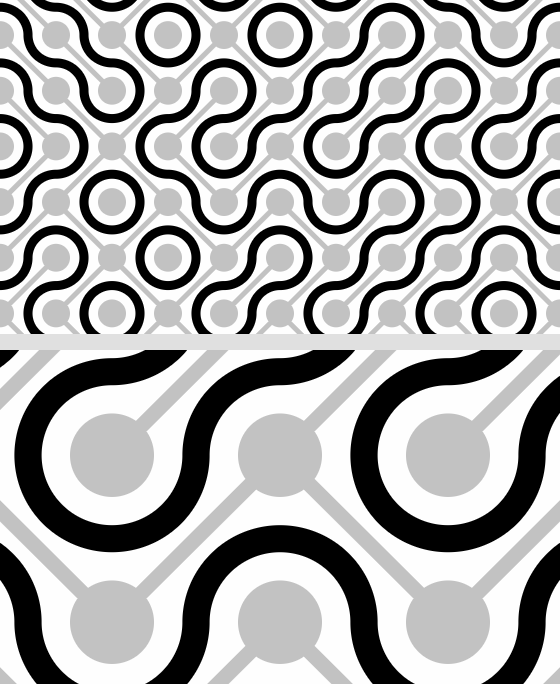
Top, the full canvas; bottom, a detail of the centre.
This pattern is drawn by a WebGL 1 fragment shader. Its source:

```glsl
precision highp float;

uniform vec2 u_resolution;

const vec2 REPEATS = vec2(10.0, 6.0);      // tiles across and down
const vec2 DOT_OFFSET = vec2(0.0, 0.37);   // lattice shift, in tiles
const float DOT_RADIUS = 0.25;
const float LINK_WIDTH = 0.09;
const float BAND_RADIUS = 0.5;
const float BAND_WIDTH = 0.162;
const float RISING_SHARE = 0.6;            // share of tiles whose link rises to the right
const float SEED = 3.0;
const vec3 PAPER = vec3(0.995);
const vec3 GREY = vec3(0.76);
const vec3 BLACK = vec3(0.0);

float hash(vec2 p) {
  return fract(sin(dot(p, vec2(127.1, 311.7)) + SEED) * 43758.5453);
}

// Antialiased coverage of a signed distance
float cover(float dist, float pixel) {
  return clamp(0.5 - dist / pixel, 0.0, 1.0);
}

void main() {
  vec2 p = gl_FragCoord.xy / u_resolution * REPEATS - DOT_OFFSET;
  float pixel = REPEATS.y / u_resolution.y;

  // Wrapped tile index picks the orientation; falling tiles are mirrored
  vec2 tile = mod(floor(p), REPEATS);
  vec2 f = fract(p);
  if (hash(tile) > RISING_SHARE) f.x = 1.0 - f.x;

  // Link along the diagonal, dots on every corner
  float link = abs(f.x - f.y) * sqrt(0.5) - 0.5 * LINK_WIDTH;
  float dots = length(f - step(0.5, f)) - DOT_RADIUS;

  // Quarter bands around the two corners the link leaves out
  float corner = min(length(f - vec2(1.0, 0.0)), length(f - vec2(0.0, 1.0)));
  float band = abs(corner - BAND_RADIUS) - 0.5 * BAND_WIDTH;

  vec3 color = mix(PAPER, GREY, cover(min(link, dots), pixel));
  color = mix(color, BLACK, cover(band, pixel));
  gl_FragColor = vec4(color, 1.0);
}
```
